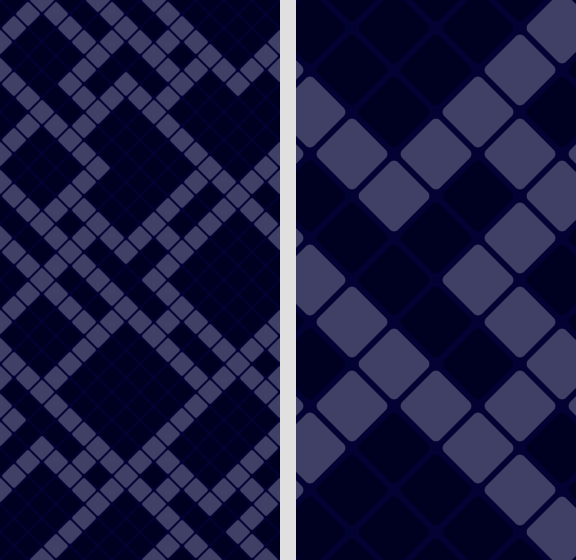
Left: the whole. Right: its middle third, enlarged.
Reproduce this pattern procedurally as a WebGL 2 fragment shader.

```glsl
#version 300 es
precision highp float;
uniform vec2 u_resolution;
out vec4 outColor;

const vec3 FLOOR_COLOR = vec3(0.0, 0.0, 0.13);
const vec3 GROUT_COLOR = vec3(0.01, 0.01, 0.20);
const vec3 WALL_COLOR = vec3(0.25, 0.25, 0.40);

vec4 hash4(vec2 p) {
  vec4 q = fract(p.xyxy * vec4(0.1031, 0.1030, 0.0973, 0.1099));
  q += dot(q, q.wzxy + 33.33);
  return fract((q.xxyz + q.yzzw) * q.zywx);
}

// Upright axes to diagonal tile axes
vec2 toDiagonal(vec2 p) {
  return 0.5 * vec2(p.x + p.y, p.x - p.y);
}

// Rank of the topmost overlapping room that covers a tile, or 0
float roomAt(vec2 tile) {
  float spacing = 20.0 / 3.0;
  vec2 home = floor(vec2(tile.x + tile.y + 1.0, tile.x - tile.y) / spacing);
  float top = 0.0;
  for (int j = -2; j <= 2; j++) {
    for (int i = -2; i <= 2; i++) {
      vec2 id = home + vec2(i, j);
      // The layout wraps every three rooms; the lowest rows vary
      vec2 seed = mod(id, 3.0);
      seed.y += 3.0 * step(id.y, 1.0);
      vec4 h = hash4(seed * 37.7 + 11.3);
      vec2 span = 4.0 + 2.0 * step(vec2(0.4, 0.5), vec2(h.z, fract(h.z * 7.0)));
      vec2 center = toDiagonal((id + 0.5 + 0.7 * (h.xy - 0.5)) * spacing);
      vec2 local = tile - 2.0 * floor((center - 0.5 * span) * 0.5 + 0.5);
      bool inside = all(greaterThanEqual(local, vec2(0.0))) && all(lessThan(local, span));
      if (inside) top = max(top, h.w);
    }
  }
  return top;
}

// Walls are one tile wide, where neighbouring rooms meet
bool isWall(vec2 tile) {
  float room = roomAt(tile);
  return room != roomAt(tile + vec2(1.0, 0.0))
      || room != roomAt(tile + vec2(0.0, 1.0))
      || room != roomAt(tile + vec2(1.0, 1.0));
}

void main() {
  // Ten tile diagonals span the width
  vec2 grid = toDiagonal(gl_FragCoord.xy / u_resolution.x * 20.0);
  vec2 tile = floor(grid);
  float pixel = 14.14 / u_resolution.x;

  // Rounded tile over grout
  float edge = length(max(abs(grid - tile - 0.5) - 0.35, 0.0)) - 0.1;
  float cover = 1.0 - smoothstep(-0.7 * pixel, 0.7 * pixel, edge);
  vec3 tileColor = isWall(tile) ? WALL_COLOR : FLOOR_COLOR;
  outColor = vec4(mix(GROUT_COLOR, tileColor, cover), 1.0);
}
```
